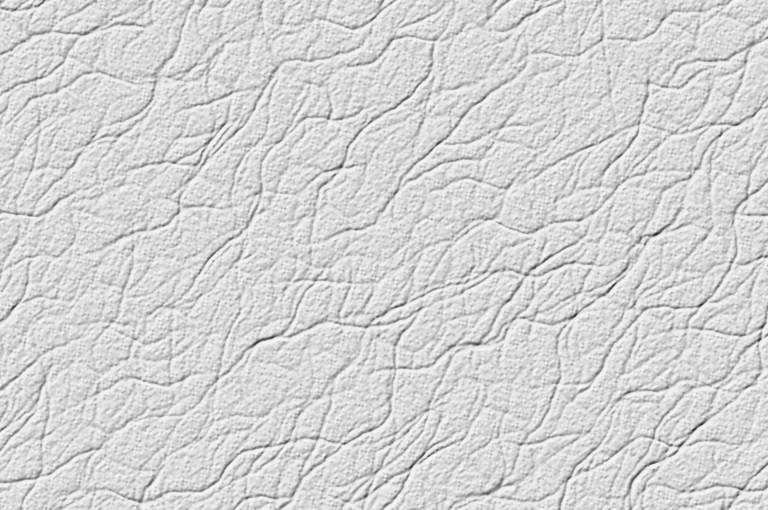
This texture is drawn by a Shadertoy shader. Its source:

```glsl
// Pale grained leather: thin crossing creases over small cells, lit from the upper left.

// Tunable values; lengths are fractions of the canvas height
const vec3  LEATHER_COLOR  = vec3(0.853, 0.853, 0.854);
const vec2  LIGHT_DIR      = vec2(-0.50, 0.86);
const float SAMPLE_STEP    = 0.0018;
const float RELIEF_GAIN    = 0.45;
const float HIGHLIGHT_MAX  = 0.13;
const float CREASE_WIDTH   = 0.0043;
const float CREASE_SHADE   = 0.035;
const float PUFF_HEIGHT    = 0.13;
const float GRAIN_SCALE    = 195.0;
const float GRAIN_HEIGHT   = 0.52;
const float WRINKLE_HEIGHT = 0.14;
const float JITTER         = 0.85;

// Cells per height along and across their long axis, its angle, crease depth
const vec2  CELL_FREQ = vec2(9.0, 12.0);
const float CELL_ANGLE = 0.85, CELL_DEPTH = 0.55;

// Families of long creases: angle, lines per height, depth, wobble
const int FAMILY_COUNT = 5;
const vec4 FAMILIES[FAMILY_COUNT] = vec4[](
    vec4(1.00,  7.0, 0.90, 0.18),
    vec4(0.72,  6.0, 0.70, 0.19),
    vec4(0.28, 10.0, 0.75, 0.17),
    vec4(1.42,  9.0, 0.60, 0.17),
    vec4(1.15, 19.0, 0.32, 0.18));

vec2 hash2(vec2 p) {
    vec3 q = fract(p.xyx * vec3(0.1031, 0.1030, 0.0973));
    q += dot(q, q.yzx + 33.33);
    return fract((q.xx + q.yz) * q.zy);
}

float valueNoise(vec2 p) {
    vec2 cell = floor(p), f = fract(p);
    f = f * f * (3.0 - 2.0 * f);
    float low  = mix(hash2(cell).x, hash2(cell + vec2(1, 0)).x, f.x);
    float high = mix(hash2(cell + vec2(0, 1)).x, hash2(cell + vec2(1, 1)).x, f.x);
    return mix(low, high, f.y);
}

// Coordinates along and across a direction
vec2 turn(vec2 p, float angle) {
    vec2 along = vec2(cos(angle), sin(angle));
    return vec2(dot(p, along), dot(p, vec2(-along.y, along.x)));
}

// Distance to the nearest border between cellular-noise cells
float cellBorder(vec2 p) {
    vec2 cell = floor(p), f = fract(p);
    vec2 nearestCell = vec2(0.0), nearest = vec2(0.0);
    float best = 8.0;
    for (int y = -1; y <= 1; y++)
    for (int x = -1; x <= 1; x++) {
        vec2 offset = vec2(x, y);
        vec2 r = offset + 0.5 + JITTER * (hash2(cell + offset) - 0.5) - f;
        if (dot(r, r) < best) {
            best = dot(r, r);
            nearest = r;
            nearestCell = offset;
        }
    }
    float border = 8.0;
    for (int y = -2; y <= 2; y++)
    for (int x = -2; x <= 2; x++) {
        vec2 offset = nearestCell + vec2(x, y);
        vec2 r = offset + 0.5 + JITTER * (hash2(cell + offset) - 0.5) - f;
        vec2 gap = r - nearest;
        if (dot(gap, gap) > 1e-4)
            border = min(border, dot(0.5 * (r + nearest), normalize(gap)));
    }
    return border;
}

// Depth of one family of wavering lines that fade in and out
float lineCreases(vec2 p, vec4 family, float seed) {
    vec2 q = turn(p, family.x) * family.y + seed;
    float id = floor(q.y);
    vec2 rnd = hash2(vec2(id, seed));
    float wobble = family.w * sin(1.6 * q.x + 6.28 * rnd.x)
                 + 0.4 * family.w * sin(4.1 * q.x + 6.28 * rnd.y)
                 + 0.12 * (rnd.y - 0.5);
    float d = (fract(q.y) - 0.5 - wobble) / (CREASE_WIDTH * family.y);
    float fade = smoothstep(0.1, 0.85, valueNoise(vec2(0.9 * q.x, id * 7.0)));
    return family.z * mix(0.15, 1.25, fade) * exp(-d * d);
}

// Layered sines bend the creases
vec2 warp(vec2 p) {
    p += 0.010 * sin(p.yx * vec2(21.0, 17.0) + vec2(0.4, 2.1));
    p += 0.004 * sin(p.yx * vec2(53.0, 47.0) + p * 19.0);
    return p + 0.0010 * sin(p.yx * vec2(171.0, 153.0) + p * 60.0);
}

// x: surface height, y: total crease depth
vec2 leather(vec2 p) {
    vec2 w = warp(p);
    vec2 q = turn(w, CELL_ANGLE) * CELL_FREQ + 40.0;
    float border = cellBorder(q);
    float d = border / (CREASE_WIDTH * CELL_FREQ.y);
    float creases = CELL_DEPTH * mix(0.2, 1.3, valueNoise(q * 1.3)) * exp(-d * d);
    for (int i = 0; i < FAMILY_COUNT; i++)
        creases += lineCreases(w, FAMILIES[i], 31.0 + 17.0 * float(i));

    // Fine fibres and pores
    float wrinkles = valueNoise(turn(w, 1.15) * vec2(35.0, 105.0) + 200.0);
    float grain = valueNoise(turn(p, 0.6) * GRAIN_SCALE + 311.0)
                + 0.5 * valueNoise(turn(p, 1.1) * GRAIN_SCALE * 0.6 + 257.0);
    float height = PUFF_HEIGHT * smoothstep(0.0, 0.45, border) - creases
                 + WRINKLE_HEIGHT * wrinkles + GRAIN_HEIGHT * grain;
    return vec2(height, creases);
}

void mainImage(out vec4 fragColor, in vec2 fragCoord) {
    vec2 p = fragCoord / iResolution.y;
    vec2 stepToLight = SAMPLE_STEP * normalize(LIGHT_DIR);
    vec2 lit = leather(p + stepToLight), shaded = leather(p - stepToLight);

    // Slopes facing the light brighten gently, those facing away darken fully
    float slope = RELIEF_GAIN * (shaded.x - lit.x);
    float highlight = HIGHLIGHT_MAX * (1.0 - exp(-max(slope, 0.0) / HIGHLIGHT_MAX));
    float shade = min(slope, 0.0) + highlight - CREASE_SHADE * 0.5 * (lit.y + shaded.y);
    fragColor = vec4(clamp(LEATHER_COLOR + shade, 0.0, 1.0), 1.0);
}
```
